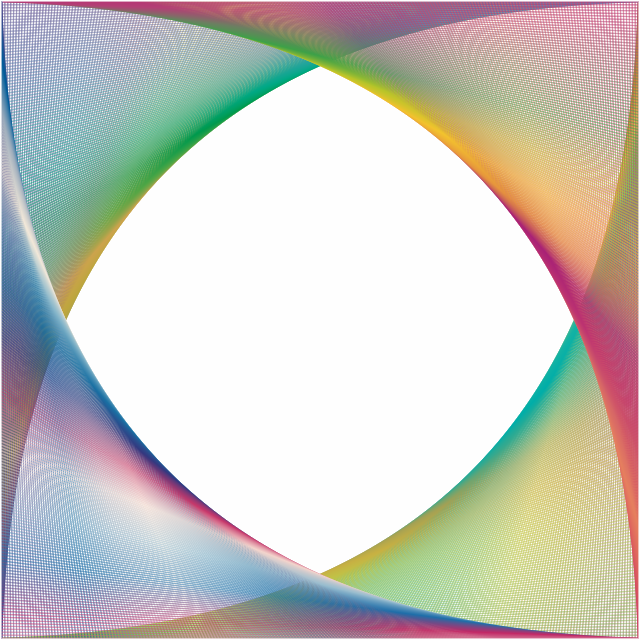
A Shadertoy shader for this background:

```glsl
const float LINES = 225.0;
const float THICKNESS = 0.0011;
const int STOPS = 13;

// Blends evenly spaced colour stops along t in 0..1
vec3 gradient(vec3 stops[STOPS], float t) {
    float s = clamp(t, 0.0, 1.0) * float(STOPS - 1);
    int i = min(int(s), STOPS - 2);
    return mix(stops[i], stops[i + 1], s - float(i));
}

// Integral of a unit-period pulse of the given width
float pulseIntegral(float x, float width) {
    return floor(x) * width + min(fract(x), width);
}

// Box-filtered coverage of lines at whole phases; rate is phase per unit length
float lineCoverage(float phase, float rate, float pixel) {
    float width = min(THICKNESS * rate, 1.0);
    float footprint = 1.35 * pixel * rate;
    float start = phase + 0.5 * (width - footprint);
    return (pulseIntegral(start + footprint, width) - pulseIntegral(start, width)) / footprint;
}

// Chords x/a + y/(1-a) = 1 strung across the corner at the origin.
// Two chords cross each point; their envelope is sqrt(x) + sqrt(y) = 1.
void stringCorner(inout vec3 color, vec2 corner, float pixel, vec3 stops[STOPS]) {
    vec2 p = corner / 1.05;
    float s = 1.0 + p.x - p.y;
    float disc = s * s - 4.0 * p.x;
    float slope = 2.0 * length(vec2(s - 2.0, s));
    float inside = clamp(disc / (slope * pixel) + 0.5, 0.0, 1.0);
    float root = sqrt(max(disc, 1e-5));
    for (int i = 0; i < 2; i++) {
        float a = 0.5 * (s + (i == 0 ? -root : root));
        float rate = LINES * length(vec2(a, 1.0 - a)) / root;
        float coverage = lineCoverage(a * LINES, rate, pixel);
        color = mix(color, gradient(stops, a - 0.05), coverage * inside);
    }
}

void mainImage(out vec4 fragColor, in vec2 fragCoord) {
    float size = min(iResolution.x, iResolution.y);
    float pixel = 1.0 / size;
    vec2 centered = (fragCoord - 0.5 * iResolution.xy) / size / 0.994;
    vec2 p = clamp(centered + 0.5, 0.0, 1.0);
    vec2 q = 1.0 - p;

    // Gradient of each corner, running along its horizontal side
    vec3 limeTeal[STOPS] = vec3[STOPS](
        vec3(0.62, 0.45, 0.35), vec3(0.72, 0.58, 0.20), vec3(0.82, 0.78, 0.32),
        vec3(0.35, 0.73, 0.55), vec3(0.08, 0.70, 0.64), vec3(0.00, 0.68, 0.66),
        vec3(0.22, 0.66, 0.55), vec3(0.64, 0.63, 0.33), vec3(0.78, 0.69, 0.26),
        vec3(0.75, 0.78, 0.28), vec3(0.66, 0.78, 0.34), vec3(0.52, 0.70, 0.32),
        vec3(0.50, 0.58, 0.45));
    vec3 goldGreen[STOPS] = vec3[STOPS](
        vec3(0.28, 0.26, 0.52), vec3(0.36, 0.38, 0.55), vec3(0.58, 0.38, 0.42),
        vec3(0.66, 0.63, 0.30), vec3(0.74, 0.65, 0.24), vec3(0.80, 0.64, 0.30),
        vec3(0.32, 0.65, 0.27), vec3(0.00, 0.60, 0.30), vec3(0.00, 0.66, 0.52),
        vec3(0.18, 0.64, 0.64), vec3(0.34, 0.54, 0.70), vec3(0.46, 0.46, 0.66),
        vec3(0.58, 0.32, 0.55));
    vec3 magentaYellow[STOPS] = vec3[STOPS](
        vec3(0.80, 0.24, 0.38), vec3(0.86, 0.36, 0.37), vec3(0.90, 0.50, 0.37),
        vec3(0.84, 0.40, 0.40), vec3(0.74, 0.20, 0.44), vec3(0.66, 0.13, 0.46),
        vec3(0.90, 0.58, 0.24), vec3(0.95, 0.76, 0.18), vec3(0.72, 0.77, 0.16),
        vec3(0.24, 0.63, 0.28), vec3(0.42, 0.50, 0.38), vec3(0.70, 0.25, 0.46),
        vec3(0.72, 0.16, 0.45));
    vec3 creamBlue[STOPS] = vec3[STOPS](
        vec3(0.28, 0.28, 0.55), vec3(0.00, 0.36, 0.60), vec3(0.62, 0.68, 0.74),
        vec3(0.95, 0.91, 0.85), vec3(0.52, 0.71, 0.79), vec3(0.10, 0.44, 0.64),
        vec3(0.20, 0.22, 0.50), vec3(0.78, 0.22, 0.42), vec3(0.95, 0.83, 0.80),
        vec3(0.60, 0.74, 0.81), vec3(0.12, 0.43, 0.66), vec3(0.76, 0.16, 0.40),
        vec3(0.90, 0.78, 0.78));

    // Corners from back to front
    vec3 paper = vec3(0.995);
    vec3 color = paper;
    stringCorner(color, vec2(q.x, p.y), pixel, limeTeal);
    stringCorner(color, vec2(p.x, q.y), pixel, goldGreen);
    stringCorner(color, q, pixel, magentaYellow);
    stringCorner(color, p, pixel, creamBlue);

    // Paper margin around the frame
    float border = max(abs(centered.x), abs(centered.y)) - 0.5 - 0.5 * THICKNESS;
    color = mix(color, paper, clamp(border / pixel + 0.5, 0.0, 1.0));
    fragColor = vec4(color, 1.0);
}
```
